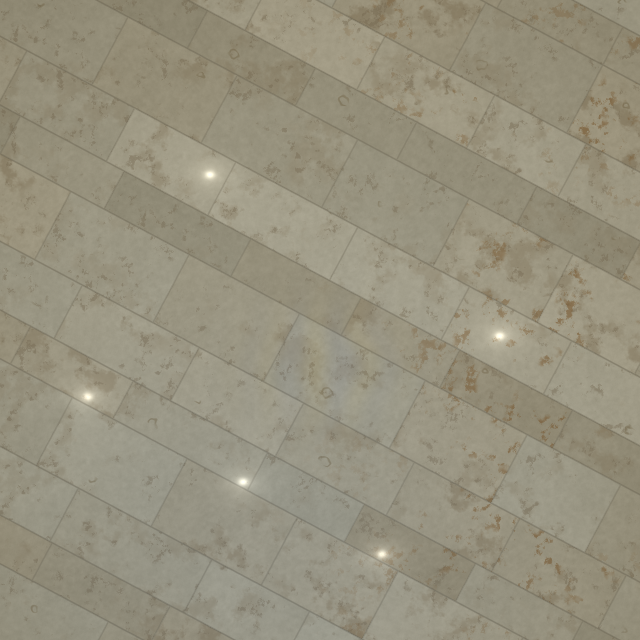
This texture is drawn by a Shadertoy shader. Its source:

```glsl
// Slanted limestone floor in wide, middle and narrow courses, with stains and lamp reflections.

float hash(vec2 p) {
    return fract(sin(dot(p, vec2(127.1, 311.7))) * 43758.5453);
}

float noise(vec2 p) {
    vec2 i = floor(p), f = fract(p);
    f = f * f * (3.0 - 2.0 * f);
    return mix(mix(hash(i), hash(i + vec2(1, 0)), f.x),
               mix(hash(i + vec2(0, 1)), hash(i + vec2(1, 1)), f.x), f.y);
}

float fbm(vec2 p) {
    float sum = 0.0, amp = 0.42;
    for (int i = 0; i < 5; i++) {
        sum += amp * noise(p);
        p = mat2(1.6, 1.2, -1.2, 1.6) * p + 7.3;
        amp *= 0.62;
    }
    return sum;
}

// Position of the n-th cross joint in a course, in mean slab lengths
float joint(float n, float course) {
    return n + 0.25 * hash(vec2(n, course) + 3.7);
}

// Stone surface: clouds, brown mottling, pores and rust
vec3 stone(vec2 p, vec2 id, float courseTone) {
    float h = hash(id + 9.1), wear = hash(id + 21.4);
    vec2 s = p * 28.0 + 40.0 * vec2(h, wear);
    float cloud = fbm(s * 0.35), blotch = fbm(s), grain = fbm(s * 5.0);

    vec3 col = vec3(0.615, 0.593, 0.512);
    col += (h - 0.5 + courseTone) * vec3(0.042, 0.046, 0.05);
    col += (wear - 0.5) * vec3(0.012, 0.0, -0.012);
    col += (cloud - 0.5) * 0.05 + (grain - 0.5) * 0.06;

    float mottle = smoothstep(0.47, 0.68, blotch) * smoothstep(0.38, 0.62, cloud);
    col = mix(col, vec3(0.51, 0.46, 0.36), mottle * (0.2 + 0.4 * wear));
    float pores = smoothstep(0.57, 0.72, fbm(s * 3.4 + 5.0)) * smoothstep(0.45, 0.6, blotch);
    col = mix(col, vec3(0.45, 0.40, 0.31), 0.4 * pores);

    // Rust gathers toward the right side
    float rust = smoothstep(0.54, 0.70, fbm(s * 2.4 + 31.0)) * smoothstep(0.47, 0.62, fbm(s * 0.5 + 13.0));
    rust *= smoothstep(0.35, 0.85, p.x) * smoothstep(0.3, 0.8, wear);
    return mix(col, vec3(0.47, 0.34, 0.18), 0.6 * rust);
}

void mainImage(out vec4 fragColor, in vec2 fragCoord) {
    vec2 p = fragCoord / iResolution.xy;
    p.y = 1.0 - p.y; // measured downward from the top edge
    float px = 1.0 / iResolution.y;

    // Floor axes: x along the courses, y across them
    vec2 q = vec2(dot(p, vec2(0.8825, 0.4703)), dot(p, vec2(-0.4703, 0.8825)));

    // Three course heights repeat as one band
    float band = (q.y + 0.0708) / 0.2827;
    float k = floor(band), f = band - k;
    float lo = 0.0, hi = 0.427, type = 0.0, courseTone = 0.0;
    vec4 shifts = vec4(0.47, 0.95, 0.32, 0.02);
    if (f > 0.762) {
        lo = 0.762; hi = 1.0; type = 2.0; courseTone = -0.5;
        shifts = vec4(0.5, 0.6, 0.5, 0.38);
    } else if (f > 0.427) {
        lo = 0.427; hi = 0.762; type = 1.0; courseTone = 0.3;
        shifts = vec4(0.75, 0.35, 0.68, 0.5);
    }

    // Slabs of uneven length within the course
    float course = 3.0 * k + type;
    float x = q.x / 0.195 - shifts[int(clamp(k + 1.0, 0.0, 3.0))] + 0.125;
    float n = floor(x);
    if (x < joint(n, course)) n -= 1.0;
    float left = joint(n, course), right = joint(n + 1.0, course);
    vec2 id = vec2(n, course);
    vec2 size = vec2((right - left) * 0.195, (hi - lo) * 0.2827);
    vec2 local = vec2((x - left) * 0.195, (f - lo) * 0.2827);
    vec3 col = stone(p, id, courseTone);

    // A small fossil curl in some slabs
    vec2 c = local - size * (0.15 + 0.7 * vec2(hash(id + 1.3), hash(id + 4.8)));
    c += 0.006 * (vec2(noise(p * 130.0), noise(p * 130.0 + 50.0)) - 0.5);
    float ring = abs(length(c * vec2(1.0, 1.3)) - 0.004 - 0.005 * hash(id + 6.2));
    float mark = (1.0 - smoothstep(0.0003, 0.0014 + px, ring)) * step(0.55, hash(id + 8.5));
    col = mix(col, vec3(0.46, 0.41, 0.30), 0.5 * mark * smoothstep(0.3, 0.7, noise(p * 90.0)));

    // Hairline joints, stronger along the courses
    vec2 edge = min(local, size - local);
    vec2 gap = 1.0 - smoothstep(vec2(0.0), vec2(0.0008 + px), edge);
    col = mix(col, vec3(0.45, 0.425, 0.355), max(0.55 * gap.y, 0.38 * gap.x));

    // Room light: cool toward the bottom, warm and dim at the edges
    vec2 cool = (p - vec2(0.42, 0.88)) / vec2(0.42, 0.36);
    col += vec3(-0.018, 0.0, 0.03) * exp(-dot(cool, cool));
    vec2 rim = p - vec2(0.5, 0.55);
    col *= 1.01 - dot(rim, rim) * vec3(0.14, 0.16, 0.20);

    // Faint warm and bluish bands of reflected light
    vec2 b = (p - vec2(0.51, 0.57)) / vec2(0.10, 0.08);
    float wave = sin(p.x * 95.0 + p.y * 16.0 + 4.0 * noise(p * 14.0));
    col += exp(-dot(b, b)) * wave * vec3(0.02, 0.012, -0.014);

    // Lamp reflections
    vec2 lamps[5] = vec2[5](vec2(0.328, 0.273), vec2(0.781, 0.525), vec2(0.137, 0.620),
                            vec2(0.380, 0.753), vec2(0.597, 0.866));
    for (int i = 0; i < 5; i++) {
        vec2 d = (p - lamps[i]) * vec2(0.85, 1.1);
        float r = length(d);
        float glow = 0.3 * exp(-r * r / 0.00004) + 0.22 * exp(-r / 0.016);
        col += glow * vec3(1.0, 0.98, 0.92);
    }

    fragColor = vec4(clamp(col, 0.0, 1.0), 1.0);
}
```
